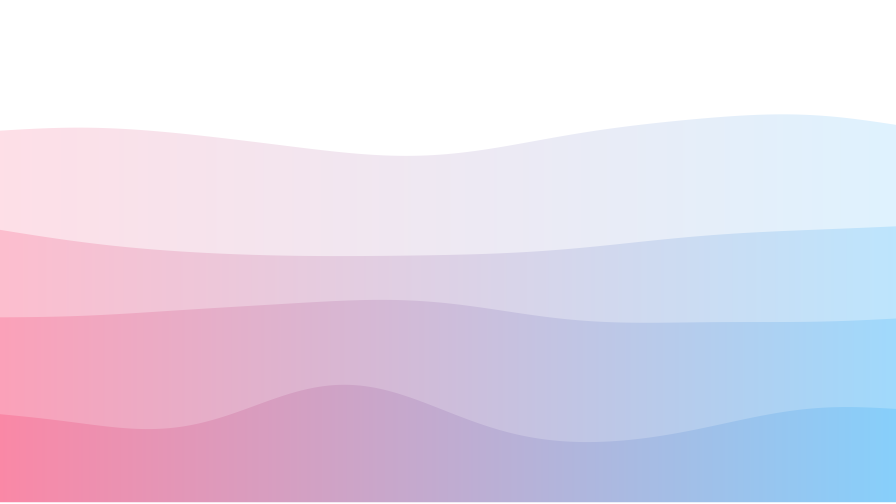
A Shadertoy shader for this background:

```glsl
// Four translucent waves, pink on the left to sky blue on the right, stacked below a white sky.

const float PI = 3.14159265;
const int LAYERS = 4;
const float GRID = 432.0;  // wave heights are given in 1/GRID of the canvas height

const vec3 WHITE = vec3(1.0);
const vec3 PINK = vec3(0.980, 0.533, 0.651);
const vec3 BLUE = vec3(0.529, 0.812, 0.984);

// Tint strength of each layer, from the back to the front
const float STRENGTH[LAYERS] = float[](0.27, 0.55, 0.79, 1.0);

// Height of each crest line at the left and right borders
const vec2 ENDS[LAYERS] = vec2[](
    vec2(320.0, 325.0), vec2(235.0, 238.0), vec2(160.0, 159.0), vec2(77.0, 81.5));

// Amplitudes of the sine harmonics 1 to 4 (swell) and 5 to 7 (detail)
const vec4 SWELL[LAYERS] = vec4[](
    vec4(-11.66, -6.54, 10.23, 0.88),
    vec4(-22.72, -5.53, 0.29, -1.38),
    vec4(7.19, 6.75, -3.70, -2.25),
    vec4(-6.09, 11.30, -6.97, -14.69));
const vec3 DETAIL[LAYERS] = vec3[](
    vec3(0.21, -0.54, 0.83),
    vec3(-0.25, 0.22, -0.26),
    vec3(0.79, 0.50, -0.82),
    vec3(1.21, 2.67, 2.35));

const float BOTTOM_MARGIN = 1.5;  // thin white strip along the lower border

// Crest height of a layer at x in 0..1, as a fraction of the canvas height
float crest(int layer, float x) {
    float phase = PI * x;
    float height = mix(ENDS[layer].x, ENDS[layer].y, x);
    height += dot(SWELL[layer], sin(phase * vec4(1.0, 2.0, 3.0, 4.0)));
    height += dot(DETAIL[layer], sin(phase * vec3(5.0, 6.0, 7.0)));
    return height / GRID;
}

// Smooth coverage one pixel wide around a signed vertical distance
float coverage(float inside) {
    return clamp(0.5 + inside * iResolution.y, 0.0, 1.0);
}

void mainImage(out vec4 fragColor, in vec2 fragCoord) {
    vec2 uv = fragCoord / iResolution.xy;
    vec3 tint = mix(PINK, BLUE, uv.x);
    vec3 color = WHITE;

    // Waves, back to front
    for (int i = 0; i < LAYERS; i++) {
        vec3 layerColor = mix(WHITE, tint, STRENGTH[i]);
        color = mix(color, layerColor, coverage(crest(i, uv.x) - uv.y));
    }

    // Lower border
    color = mix(color, WHITE, coverage(BOTTOM_MARGIN / GRID - uv.y));
    fragColor = vec4(color, 1.0);
}
```
